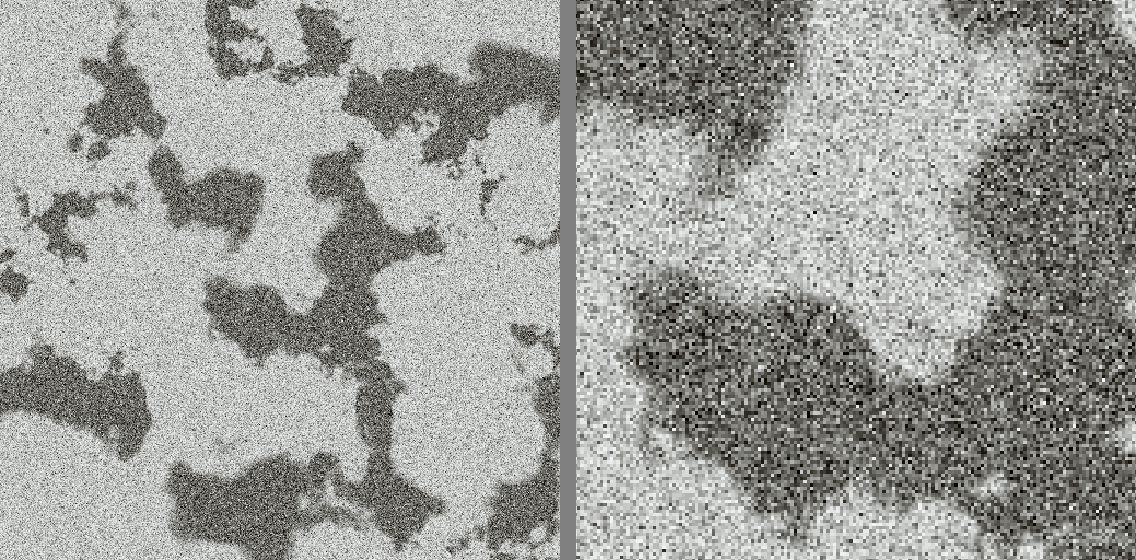
Left, the full canvas; right, a detail of the centre.
This texture is drawn by a Shadertoy shader. Its source:

```glsl
vec2 hash22(vec2 p) {
    vec3 q = fract(p.xyx * vec3(0.1031, 0.1030, 0.0973));
    q += dot(q, q.yzx + 33.33);
    return fract((q.xx + q.yz) * q.zy);
}

// Dot product of a random unit gradient with the offset from its corner
float cornerSlope(vec2 corner, vec2 offset) {
    float angle = 6.2832 * hash22(corner + 71.0).x;
    return dot(vec2(cos(angle), sin(angle)), offset);
}

float gradientNoise(vec2 p) {
    vec2 i = floor(p), f = fract(p);
    vec2 u = f * f * f * (f * (f * 6.0 - 15.0) + 10.0);
    vec2 e = vec2(1.0, 0.0);
    return mix(mix(cornerSlope(i, f), cornerSlope(i + e, f - e), u.x),
               mix(cornerSlope(i + e.yx, f - e.yx), cornerSlope(i + 1.0, f - 1.0), u.x), u.y);
}

// Ragged islands: broad lumps, with fine detail stronger in some regions
float blotchField(vec2 uv) {
    vec2 warp = vec2(gradientNoise(uv * 7.0 + 13.0), gradientNoise(uv * 7.0 + 47.0));
    vec2 p = (uv + 0.03 * warp) * 5.5;
    float roughness = clamp(0.55 + 0.5 * gradientNoise(uv * 2.6 + 5.3), 0.35, 0.8);
    float amplitude = 1.0, sum = 0.0;
    for (int octave = 0; octave < 5; octave++) {
        sum += amplitude * gradientNoise(p);
        p = mat2(1.6, 1.2, -1.2, 1.6) * p + 19.7;
        amplitude *= roughness;
    }
    return sum;
}

// Normally distributed value for each grain
float gaussianGrain(vec2 cell) {
    vec2 h = hash22(cell + 211.0);
    return sqrt(-2.0 * log(max(h.x, 0.0005))) * cos(6.2832 * h.y);
}

void mainImage(out vec4 fragColor, in vec2 fragCoord) {
    vec2 uv = fragCoord / iResolution.y;

    // Soft-edged dark blotches on a pale ground
    float blotch = smoothstep(0.08, 0.27, blotchField(uv));

    // Grain is skewed dark on the ground and broader inside blotches
    float grain = gaussianGrain(floor(uv * 512.0));
    float ground = 0.765 + 0.122 * grain - 0.02 * grain * grain;
    float stain = 0.42 + 0.17 * grain;
    float tone = clamp(mix(ground, stain, blotch), 0.03, 0.96);

    // Olive black to neutral pale grey
    vec3 oliveBlack = vec3(0.13, 0.12, 0.09);
    vec3 paleGrey = vec3(0.86, 0.87, 0.86);
    vec3 color = mix(oliveBlack, paleGrey, (tone - 0.13) / 0.73);
    fragColor = vec4(clamp(color, 0.0, 1.0), 1.0);
}
```
